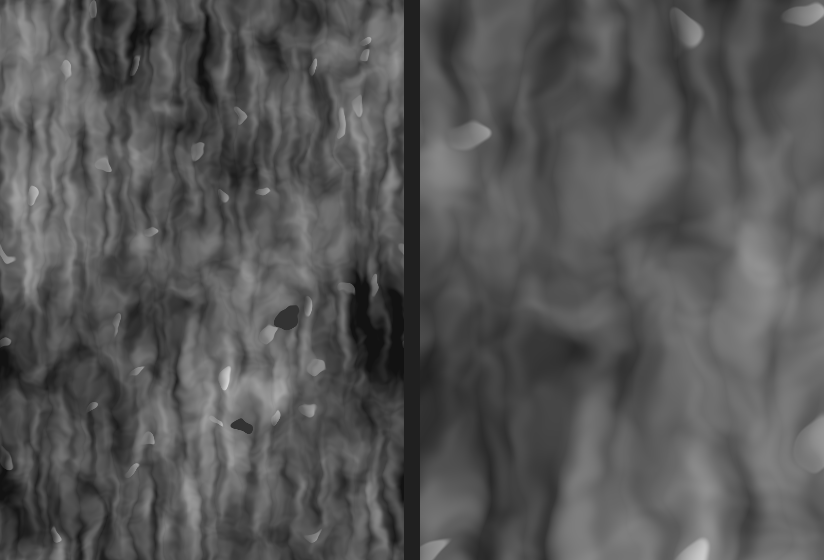
Left: the whole. Right: its middle third, enlarged.
Write a Shadertoy shader that draws this texture.

```glsl
// Grey height map of old tree bark: wavy upright ridges, knots, pale flakes and dark pits; tiles both ways.

vec2 hash2(vec2 cell, float seed) {
    uvec2 v = uvec2(cell + seed * vec2(71.0, 113.0));
    v = v * 1664525u + 1013904223u;
    v.x += v.y * 1664525u;
    v.y += v.x * 1664525u;
    v ^= v >> 16u;
    v.x += v.y * 1664525u;
    v.y += v.x * 1664525u;
    v ^= v >> 16u;
    return vec2(v & 65535u) / 65535.0;
}

vec2 wrapCell(vec2 cell, vec2 period) {
    return floor(mod(cell + 0.5, period));
}

float slope(vec2 cell, vec2 corner, vec2 f, vec2 period, float seed) {
    float angle = 6.2832 * hash2(wrapCell(cell + corner, period), seed).x;
    return dot(vec2(cos(angle), sin(angle)), f - corner);
}

// Gradient noise that repeats after a whole number of cells
float noise(vec2 uv, vec2 period, float seed) {
    vec2 p = uv * period, cell = floor(p), f = p - cell;
    vec2 s = f * f * f * (f * (f * 6.0 - 15.0) + 10.0);
    float low = mix(slope(cell, vec2(0, 0), f, period, seed), slope(cell, vec2(1, 0), f, period, seed), s.x);
    float high = mix(slope(cell, vec2(0, 1), f, period, seed), slope(cell, vec2(1, 1), f, period, seed), s.x);
    return mix(low, high, s.y);
}

// Overlapping rounded plates: the highest dome wins, leaving crisp creases
float plates(vec2 uv, vec2 period, float seed) {
    vec2 p = uv * period, cell = floor(p), f = p - cell;
    float top = -9.0;
    for (int j = -2; j <= 2; j++)
    for (int i = -1; i <= 1; i++) {
        vec2 o = vec2(i, j), id = wrapCell(cell + o, period);
        vec2 d = f - o - 0.15 - 0.7 * hash2(id, seed);
        top = max(top, 0.6 * hash2(id, seed + 1.0).x - dot(d * d, vec2(1.2, 0.5)));
    }
    return top;
}

// Pale chips, soft on the left and broken off sharply on the right
float flakes(vec2 uv, vec2 period, float aspect) {
    vec2 p = uv * period, cell = floor(p), f = p - cell;
    float light = 0.0;
    for (int j = -1; j <= 1; j++)
    for (int i = -1; i <= 1; i++) {
        vec2 o = vec2(i, j), id = wrapCell(cell + o, period);
        vec2 kind = hash2(id, 31.0);
        vec2 d = (f - o - hash2(id, 30.0)) / period * vec2(1.0, aspect);
        d /= mix(vec2(0.022, 0.012), vec2(0.011, 0.03), kind.y);
        float body = 1.0 - smoothstep(0.75, 1.0, length(d) + 0.7 * noise(uv, vec2(36, 50), 32.0));
        light = max(light, step(kind.x, 0.3) * body * clamp(0.6 + 0.5 * d.x, 0.0, 1.0));
    }
    return light;
}

// Soft spot on the wrapped canvas
float spot(vec2 uv, vec2 center, vec2 tightness) {
    vec2 d = fract(uv - center + 0.5) - 0.5;
    return exp(-dot(d * d, tightness));
}

void mainImage(out vec4 fragColor, in vec2 fragCoord) {
    vec2 uv = fragCoord / iResolution.xy;
    float aspect = iResolution.y / iResolution.x;

    // Wobble the fibres
    vec2 bent = uv;
    bent.x += 0.03 * noise(uv, vec2(10, 12), 1.0) + 0.011 * noise(uv, vec2(30, 42), 2.0);
    bent.y += 0.04 * noise(uv, vec2(12, 10), 3.0) + 0.012 * noise(uv, vec2(34, 40), 4.0);

    // Broad light and dark regions
    float grey = 0.345 + 0.2 * noise(bent, vec2(3, 4), 5.0) + 0.12 * noise(bent, vec2(6, 9), 6.0);
    grey += 0.14 * spot(bent, vec2(0.66, 0.39), vec2(35, 45));
    grey += 0.13 * spot(bent, vec2(0.1, 0.75), vec2(50, 20));
    grey -= 0.14 * spot(bent, vec2(0.48, 0.93), vec2(30, 35));
    grey -= 0.16 * spot(bent, vec2(0.96, 0.36), vec2(70, 24));

    // Upright ridges give way to blotchy knots in level bands
    float knot = smoothstep(-0.1, 0.4, noise(bent, vec2(2, 5), 7.0) + 0.3 * spot(uv, vec2(0.45, 0.45), vec2(8, 40)));
    float ridges = 0.26 * (plates(bent, vec2(24, 9), 8.0) - 0.25)
        + 0.22 * noise(bent, vec2(28, 5), 10.0) + 0.14 * noise(bent, vec2(48, 10), 11.0);
    float blotches = 0.2 * (plates(bent, vec2(22, 20), 12.0) - 0.25)
        + 0.2 * noise(bent, vec2(13, 18), 14.0);
    grey += mix(ridges, blotches, 0.75 * knot);
    grey += 0.1 * noise(bent, vec2(18, 24), 15.0) + 0.05 * noise(bent, vec2(52, 66), 16.0);

    // Worn level ledges and flakes
    grey += 0.2 * spot(bent, vec2(0.63, 0.295), vec2(180, 1600));
    grey += 0.2 * spot(bent, vec2(0.41, 0.805), vec2(700, 2600));
    grey += 0.24 * flakes(bent, vec2(8, 11), aspect);

    // Flat, ragged pits
    for (int i = 0; i < 2; i++) {
        vec2 center = vec2(0.71, 0.425) - float(i) * vec2(0.11, 0.175);
        vec2 d = (fract(bent - center + 0.5) - 0.5) * vec2(1.0, aspect);
        float edge = length(d) + 0.018 * noise(uv, vec2(32, 44), 20.0) - 0.027 + 0.014 * float(i);
        grey = mix(0.2, grey, smoothstep(-0.0015, 0.0015, edge));
    }

    fragColor = vec4(vec3(clamp(grey, 0.07, 0.86)), 1.0);
}
```
